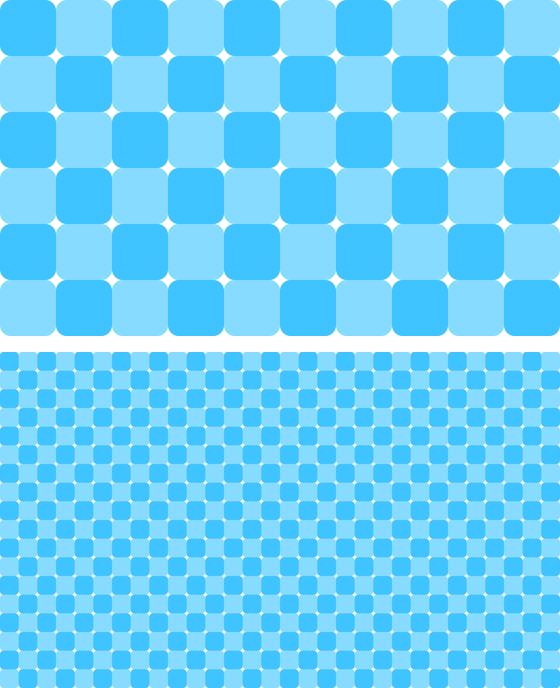
Top, the tile; bottom, the same tile 3 across and 3 down.
This pattern is drawn by a WebGL 1 fragment shader. Its source:

```glsl
precision highp float;
// Checkerboard of touching rounded tiles in two sky blues, with white stars where corners meet.

uniform vec2 u_resolution;

#define TILES vec2(10.0, 6.0)          // even counts, so the checker wraps
#define CORNER_RADIUS 0.19             // in tile widths
#define LIGHT_BLUE vec3(0.53, 0.86, 1.0)
#define DEEP_BLUE vec3(0.25, 0.77, 1.0)
#define GAP_WHITE vec3(1.0)
#define SAMPLES 6                      // antialiasing grid per side

// Signed distance to a rounded square filling the unit tile.
float roundedTile(vec2 p) {
  vec2 q = abs(p) - 0.5 + CORNER_RADIUS;
  return length(max(q, 0.0)) + min(max(q.x, q.y), 0.0) - CORNER_RADIUS;
}

// Unfiltered colour at a position measured in tiles.
vec3 patternColor(vec2 p) {
  vec2 cell = floor(p);
  float checker = mod(cell.x + cell.y, 2.0);
  vec3 tileColor = mix(LIGHT_BLUE, DEEP_BLUE, checker);
  return mix(tileColor, GAP_WHITE, step(0.0001, roundedTile(fract(p) - 0.5)));
}

void main() {
  // Averaging sub-samples keeps corners smooth without a white line along shared edges.
  vec3 sum = vec3(0.0);
  for (int j = 0; j < SAMPLES; j++) {
    for (int i = 0; i < SAMPLES; i++) {
      vec2 offset = (vec2(float(i), float(j)) + 0.5) / float(SAMPLES) - 0.5;
      vec2 uv = (gl_FragCoord.xy + offset) / u_resolution;
      sum += patternColor(uv * TILES);
    }
  }
  gl_FragColor = vec4(sum / float(SAMPLES * SAMPLES), 1.0);
}
```
